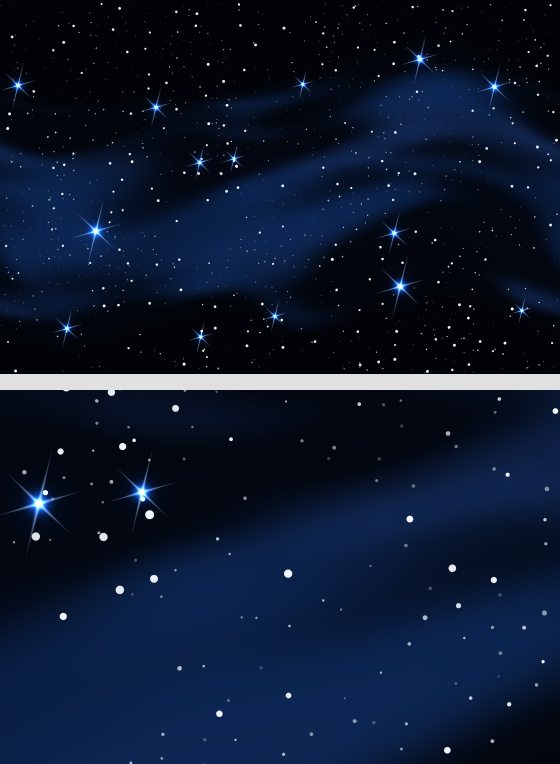
Top: the whole. Bottom: its middle third, enlarged.
Reproduce this texture procedurally as a WebGL 2 fragment shader.

```glsl
#version 300 es
precision highp float;
// Night sky: soft blue nebula bands, scattered white dots and six-rayed blue stars, tiling in both axes.

uniform vec2 u_resolution;
out vec4 fragColor;

const float TAU = 6.2831853;
const vec3 SKY_EDGE = vec3(0.003, 0.009, 0.022);
const vec3 SKY_BAND = vec3(0.009, 0.028, 0.070);
const vec3 CLOUD_BLUE = vec3(0.045, 0.145, 0.320);
const vec3 CLOUD_VIOLET = vec3(0.085, 0.165, 0.340);
const vec3 DOT_COLOR = vec3(0.96, 0.98, 1.0);
const vec3 RAY_COLOR = vec3(0.46, 0.58, 0.74);
const vec3 GLOW_COLOR = vec3(0.06, 0.38, 1.0);
const float BAND_CENTER = 0.47;
const float BAND_SWAY = 0.07;
const vec2 CLOUD_LIMITS = vec2(0.25, 1.38);
const vec2 FLARE_CELLS = vec2(5.0, 3.0);
const vec2 FLARE_REACH = vec2(0.025, 0.095);
const float FLARE_SHARE = 0.9;
const float FLARE_TILT = 1.33;

// Integer hash: three values in 0..1 per cell and seed
vec3 hash3(vec2 cell, float seed) {
    uvec3 v = uvec3(uint(cell.x), uint(cell.y), uint(seed)) * 1664525u + 1013904223u;
    v.x += v.y * v.z; v.y += v.z * v.x; v.z += v.x * v.y;
    v ^= v >> 16u;
    v.x += v.y * v.z; v.y += v.z * v.x; v.z += v.x * v.y;
    return vec3(v >> 8u) / 16777216.0;
}

float cornerSlope(vec2 cell, vec2 offset, vec2 period, float seed) {
    float angle = TAU * hash3(mod(cell, period), seed).x;
    return dot(vec2(cos(angle), sin(angle)), offset);
}

// Gradient noise that wraps after a whole number of cells
float noise(vec2 uv, vec2 period, float seed) {
    vec2 p = uv * period, i = floor(p), f = p - i;
    vec2 w = f * f * f * (f * (f * 6.0 - 15.0) + 10.0);
    vec2 e = vec2(1.0, 0.0);
    float low = mix(cornerSlope(i, f, period, seed), cornerSlope(i + e, f - e, period, seed), w.x);
    float high = mix(cornerSlope(i + e.yx, f - e.yx, period, seed),
                     cornerSlope(i + 1.0, f - 1.0, period, seed), w.x);
    return mix(low, high, w.y);
}

// Background and warped cloud bands
vec3 nebula(vec2 uv) {
    vec2 warp = vec2(noise(uv, vec2(2.0, 3.0), 1.0), noise(uv, vec2(3.0, 3.0), 2.0));
    vec2 q = uv + vec2(0.16, 0.13) * warp;
    q.y += BAND_SWAY * sin(TAU * (uv.x + 0.08));
    float band = 0.5 + 0.5 * cos(TAU * (q.y - BAND_CENTER));
    float sides = 0.5 + 0.5 * cos(TAU * uv.x);
    float wisps = noise(q, vec2(3.0, 6.0), 3.0) + 0.5 * noise(q + 0.05 * warp.yx, vec2(5.0, 11.0), 4.0);
    float density = (band - 0.12 * sides + 1.4 * wisps) * smoothstep(0.0, 0.35, band);
    float cloud = smoothstep(CLOUD_LIMITS.x, CLOUD_LIMITS.y, density);
    float tint = smoothstep(0.0, 0.4, noise(uv, vec2(3.0, 4.0), 5.0));
    vec3 sky = mix(SKY_EDGE, SKY_BAND, band);
    return mix(sky, mix(CLOUD_BLUE, CLOUD_VIOLET, 0.6 * tint), cloud);
}

// One scattered layer of round dots, gathered into loose clusters
float dots(vec2 uv, vec2 aspect, float px, vec2 cells, vec2 radii, vec2 light, float share, float seed) {
    vec2 p = uv * cells, cell = floor(p);
    vec3 place = hash3(mod(cell, cells), seed);
    vec3 look = hash3(mod(cell, cells), seed + 1.0);
    float cluster = noise((cell + 0.5) / cells, vec2(7.0, 5.0), seed + 2.0);
    float present = step(place.z, share * (1.0 + 2.2 * cluster));
    float d = length((p - cell - mix(vec2(0.12), vec2(0.88), place.xy)) / cells * aspect);
    float r = mix(radii.x, radii.y, look.x);
    float coverage = clamp((r - d) / px + 0.5, 0.0, 1.0) * min(1.0, 3.14 * r * r / (px * px));
    return present * coverage * mix(light.x, light.y, look.y);
}

// Six tapering rays around a blue glow and a white core
vec3 flare(vec2 d, float reach, float px) {
    float rays = 0.0;
    for (int i = 0; i < 3; i++) {
        float angle = FLARE_TILT - float(i) * TAU / 6.0;
        vec2 dir = vec2(cos(angle), sin(angle));
        float span = reach * (i == 0 ? 1.0 : 0.8);
        float taper = max(0.0, 1.0 - abs(dot(d, dir)) / span);
        float width = max(0.032 * reach * taper, 0.6 * px);
        float across = dot(d, vec2(-dir.y, dir.x)) / width;
        rays += exp(-across * across) * taper;
    }
    float r = length(d) / reach;
    float halo = exp(-r * r / 0.028) + 0.22 * exp(-r / 0.22) * smoothstep(1.0, 0.4, r);
    float core = exp(-r * r / 0.006);
    return RAY_COLOR * min(rays, 1.2) + GLOW_COLOR * halo + vec3(0.75, 0.8, 0.6) * core;
}

void main() {
    vec2 uv = gl_FragCoord.xy / u_resolution;
    vec2 aspect = vec2(u_resolution.x / u_resolution.y, 1.0);
    float px = 1.0 / u_resolution.y;
    vec3 color = nebula(uv);

    // Dots: fine dust, middling, large
    float stars = dots(uv, aspect, px, vec2(60.0, 40.0), vec2(0.0009, 0.0016), vec2(0.2, 0.75), 0.30, 10.0);
    stars = max(stars, dots(uv, aspect, px, vec2(37.0, 25.0), vec2(0.0014, 0.0023), vec2(0.5, 1.0), 0.20, 20.0));
    stars = max(stars, dots(uv, aspect, px, vec2(29.0, 19.0), vec2(0.0025, 0.0040), vec2(0.9, 1.0), 0.30, 30.0));
    color = mix(color, DOT_COLOR, stars);

    // Flares: rays may cross into neighbouring cells
    vec2 home = floor(uv * FLARE_CELLS);
    for (int y = -1; y <= 1; y++) {
        for (int x = -1; x <= 1; x++) {
            vec2 cell = home + vec2(x, y);
            vec3 place = hash3(mod(cell, FLARE_CELLS), 40.0);
            vec3 look = hash3(mod(cell, FLARE_CELLS), 41.0);
            vec2 d = (uv - (cell + mix(vec2(0.08), vec2(0.92), place.xy)) / FLARE_CELLS) * aspect;
            float reach = mix(FLARE_REACH.x, FLARE_REACH.y, pow(look.x, 1.3));
            color += step(place.z, FLARE_SHARE) * flare(d, reach, px);
        }
    }
    fragColor = vec4(min(color, 1.0), 1.0);
}
```
